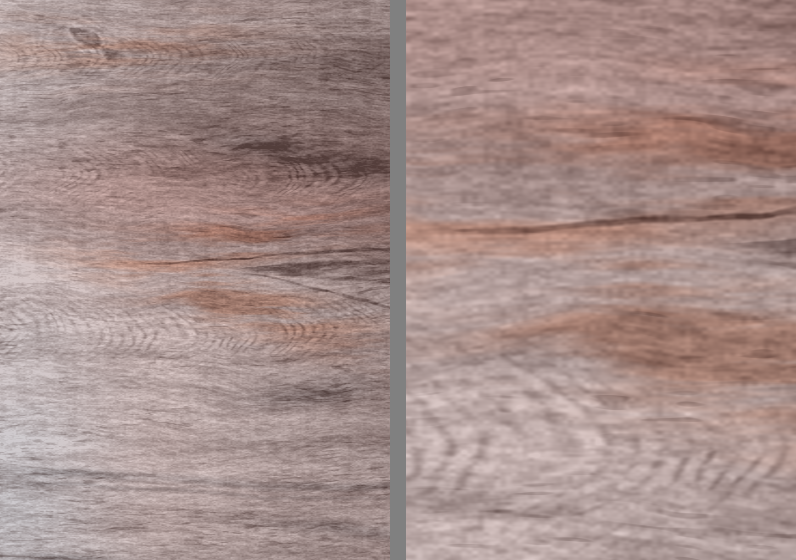
Left, the full canvas; right, a detail of the centre.
A Shadertoy shader for this texture:

```glsl
// Weathered rosewood board: crisp broken fibres over broad mauve and red bands,
// faint cathedral arcs, a knot, dark heartwood streaks and two long cracks.
// Built from stretched value noise, warped parabolas and soft distance masks.

#define DARK vec3(0.375, 0.30, 0.29)
#define LIGHT vec3(0.82, 0.76, 0.755)
#define RED_TINT vec3(1.01, 0.92, 0.90)
#define ORANGE_TINT vec3(1.05, 0.92, 0.84)
#define COOL_TINT vec3(0.95, 1.02, 1.05)
#define BASE_TONE 0.91
#define SIDE_SHADE 0.42
#define BAND_CONTRAST 0.48
#define FIBRE_CONTRAST 0.54
#define ARC_CONTRAST 0.30
#define STREAK_DEPTH 0.46
#define CRACK_DEPTH 0.50

float hash(vec2 cell) {
    return fract(sin(dot(cell, vec2(127.1, 311.7))) * 43758.5453);
}

float noise(vec2 p) {
    vec2 i = floor(p), f = fract(p);
    f = f * f * (3.0 - 2.0 * f);
    return mix(mix(hash(i), hash(i + vec2(1, 0)), f.x),
               mix(hash(i + vec2(0, 1)), hash(i + vec2(1, 1)), f.x), f.y);
}

float fbm(vec2 p) {
    float sum = 0.0, amp = 0.5;
    for (int k = 0; k < 4; k++) {
        sum += amp * noise(p);
        p = p * 2.03 + 17.3;
        amp *= 0.5;
    }
    return sum / 0.9375;
}

// Soft sheared ellipse
float blot(vec2 p, vec2 centre, vec2 radius, float slope) {
    vec2 d = p - centre;
    d.y -= slope * d.x;
    d /= radius;
    return exp(-dot(d, d));
}

// Tapered line, fading in from its start and broken along its length
float crack(vec2 p, vec2 a, vec2 b, float width) {
    vec2 ab = b - a;
    float h = clamp(dot(p - a, ab) / dot(ab, ab), 0.0, 1.0);
    float w = width * (0.5 + 0.5 * h) * (0.6 + 0.8 * noise(vec2(h * 25.0, a.x * 50.0)));
    float line = 1.0 - smoothstep(0.2 * w, w, length(p - a - ab * h));
    return line * smoothstep(0.0, 0.2, h) * (0.5 + 0.6 * noise(p * vec2(40.0, 8.0)));
}

// Growth rings cut along the trunk: thin frayed curves bulging to the right
float cathedral(vec2 p, float centreY, float halfHeight) {
    float dy = p.y - centreY + 0.02 * (noise(p * vec2(5.0, 3.0)) - 0.5);
    float ring = p.x + 1.6 * (sqrt(dy * dy + 0.0003) - 0.017);
    ring += 0.05 * fbm(p * vec2(7.0, 16.0) + centreY * 9.0);
    float wave = 0.5 + 0.5 * sin(ring * 330.0 + 12.0 * noise(vec2(ring * 24.0, centreY)));
    float mask = exp(-pow(dy / halfHeight, 2.0));
    float gaps = smoothstep(0.3, 0.65, fbm(p * vec2(9.0, 20.0) + centreY * 40.0));
    float frayed = smoothstep(0.2, 0.75, noise(p * vec2(75.0, 260.0)));
    return (0.38 - pow(wave, 2.0)) * mask * gaps * (0.2 + frayed);
}

void mainImage(out vec4 fragColor, in vec2 fragCoord) {
    vec2 p = fragCoord / iResolution.y;
    float side = fragCoord.x / iResolution.x;

    // Gentle waviness of the grain
    vec2 q = p;
    q.y += 0.04 * (fbm(p * vec2(4.0, 6.0)) - 0.5);

    // Broad bands, strands, short fibres, dark pores and speckle
    float bands = fbm(q * vec2(2.5, 24.0)) - 0.5;
    float strands = fbm(q * vec2(13.0, 120.0) + 31.0) - 0.5;
    float fibres = 0.55 * noise(q * vec2(55.0, 260.0)) + 0.45 * noise(q * vec2(120.0, 430.0)) - 0.5;
    float speckle = noise(p * vec2(300.0, 450.0) + 3.0) - 0.5;
    float pores = smoothstep(0.66, 0.86, noise(q * vec2(45.0, 310.0) + 57.0));
    pores *= smoothstep(0.35, 0.65, fbm(q * vec2(7.0, 28.0) + 80.0));
    float tone = BASE_TONE - SIDE_SHADE * side + BAND_CONTRAST * bands;
    tone += FIBRE_CONTRAST * (0.6 * strands + 0.8 * fibres + 0.34 * speckle - 0.4 * pores);
    tone -= 0.25 * blot(p, vec2(0.4, 0.76), vec2(0.8, 0.15), 0.0);
    tone -= 0.10 * blot(p, vec2(0.45, 0.95), vec2(0.4, 0.12), 0.0);
    tone += 0.06 * blot(p, vec2(0.2, 0.32), vec2(0.5, 0.2), 0.0);

    // Cathedral figure
    tone += ARC_CONTRAST * (cathedral(p, 0.685, 0.045) + cathedral(p, 0.405, 0.055));
    tone += 0.7 * ARC_CONTRAST * cathedral(p + vec2(0.1, 0.0), 0.90, 0.04);

    // Knot with irregular rings, and a smaller dark eye
    vec2 k = q - vec2(0.145, 0.94);
    k.y += 0.25 * k.x;
    float ringDist = length(k * vec2(1.0, 1.7)) + 0.07 * (fbm(p * 24.0) - 0.5);
    float rings = sin(ringDist * 300.0 + 5.0 * noise(p * 30.0));
    tone += 0.15 * rings * exp(-ringDist * 14.0) * (0.4 + noise(p * vec2(40.0, 120.0)));
    float eyes = 1.0 - smoothstep(0.022, 0.036, ringDist);
    vec2 e = (q - vec2(0.198, 0.90)) * vec2(1.0, 1.5);
    e.y += 0.5 * e.x;
    eyes += 1.0 - smoothstep(0.012, 0.022, length(e) + 0.03 * (fbm(p * 40.0) - 0.5));
    tone -= 0.40 * min(eyes, 1.0) * (0.5 + 0.8 * noise(p * vec2(60.0, 120.0)));

    // Dark heartwood streaks, frayed along the fibres
    float streaks = blot(q, vec2(0.45, 0.74), vec2(0.09, 0.018), -0.16)
                  + blot(q, vec2(0.61, 0.705), vec2(0.12, 0.024), -0.18)
                  + blot(q, vec2(0.56, 0.305), vec2(0.13, 0.024), 0.12)
                  + 0.8 * blot(q, vec2(0.62, 0.05), vec2(0.16, 0.012), -0.1)
                  + blot(p, vec2(0.05, 0.006), vec2(0.15, 0.005), -0.03);
    float veinY = 0.153 - 0.02 * side + 0.006 * sin(p.x * 9.0);
    float vein = p.y - veinY + 0.012 * (fbm(p * vec2(9.0, 14.0)) - 0.5);
    streaks += (0.6 + 0.5 * noise(p * vec2(12.0, 3.0))) * exp(-pow(vein / 0.008, 2.0));
    streaks += 0.5 * exp(-pow((vein + 0.020) / 0.004, 2.0));
    float fray = smoothstep(0.30, 0.66, fbm(q * vec2(15.0, 110.0) + 12.0));
    tone -= STREAK_DEPTH * streaks * (0.25 + 0.75 * fray);

    // Wedge of dark wood opening to the right between two cracks
    float opening = max(p.x - 0.41, 0.0);
    float wedgeHalf = 0.002 + 0.085 * opening;
    float wedgeDist = abs(p.y - 0.522 + 0.02 * opening) + 0.012 * (fbm(q * vec2(14.0, 90.0)) - 0.5);
    float wedge = 1.0 - smoothstep(0.6 * wedgeHalf, 1.1 * wedgeHalf, wedgeDist);
    wedge *= smoothstep(0.0, 0.05, opening);
    tone -= wedge * (0.18 + 0.30 * fray);
    vec2 c = p + vec2(0.0, 0.008 * (fbm(p * vec2(14.0, 2.0)) - 0.5));
    float cracks = crack(c, vec2(0.20, 0.525), vec2(0.72, 0.558), 0.0045)
                 + crack(c, vec2(0.43, 0.517), vec2(0.72, 0.446), 0.0045);
    tone -= CRACK_DEPTH * cracks;

    // Colour: red belt, orange glow near the cracks, cool light from the left
    float red = blot(p, vec2(0.42, 0.66), vec2(0.5, 0.1), 0.0) + 0.3 * fbm(q * vec2(4.0, 18.0) + 5.0);
    float orange = blot(p, vec2(0.46, 0.58), vec2(0.22, 0.04), 0.1)
                 + blot(p, vec2(0.43, 0.46), vec2(0.24, 0.05), -0.3)
                 + 0.6 * blot(p, vec2(0.2, 0.92), vec2(0.25, 0.06), 0.0);
    orange *= 1.5 * smoothstep(0.3, 0.75, fbm(q * vec2(7.0, 60.0) + 9.0)) * (1.0 - 0.9 * wedge);
    tone -= 0.08 * orange;
    float cool = (1.0 - smoothstep(0.0, 0.45, side)) * (0.4 + 0.6 * smoothstep(0.5, 0.1, p.y));
    cool += 0.4 * min(streaks, 1.0);
    vec3 colour = mix(DARK, LIGHT, clamp(tone, -0.1, 1.06));
    colour *= mix(vec3(1.0), RED_TINT, min(red, 1.0));
    colour *= mix(vec3(1.0), ORANGE_TINT, min(orange, 1.0));
    colour *= mix(vec3(1.0), COOL_TINT, min(cool, 1.0));
    fragColor = vec4(clamp(colour, 0.0, 1.0), 1.0);
}
```
